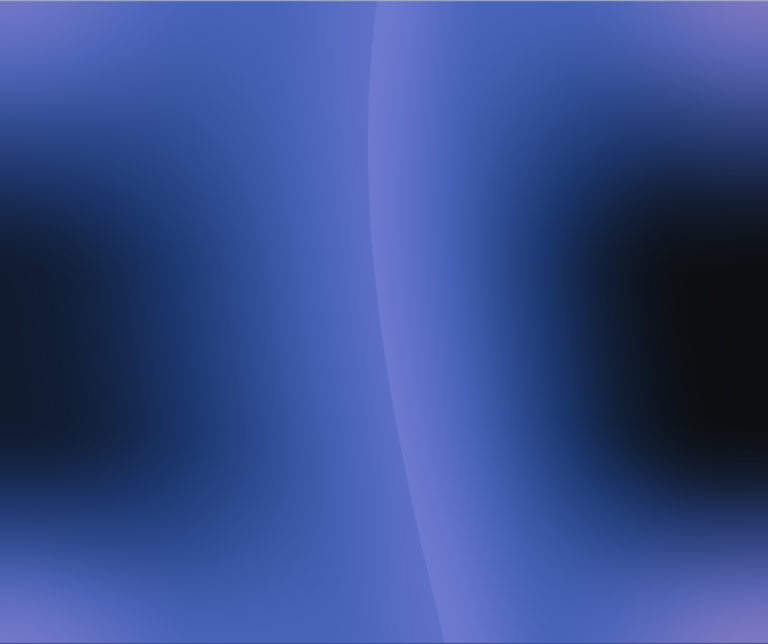
This background is drawn by a Shadertoy shader. Its source:

```glsl
// Draws a blue satin backdrop: a bright curved fold between two dark side hollows.

// Fold shape, in canvas fractions
const float FOLD_X = 0.479;
const float FOLD_APEX = 0.78;
const float FOLD_SOFTNESS = 0.0016;

// Tone runs from 0 (black) to 5 (periwinkle)
const float END_TONE = 4.0;
const float CORNER_LIFT = 1.05;
const float LEFT_CREST = 0.55;
const float RIGHT_CREST = 1.0;

// Height of the dark hollows: outer and inner limit of each fade
const vec2 TOP_FADE = vec2(1.06, 0.55);
const vec2 BOTTOM_FADE = vec2(-0.03, 0.36);

const vec3 PURPLE_TINT = vec3(0.08, 0.0, -0.04);
const vec3 TOP_RIM = vec3(0.66, 0.68, 0.78);
const vec3 BOTTOM_RIM = vec3(0.27, 0.31, 0.53);
const float RIM_HEIGHT = 0.0016;

const vec3 PALETTE[6] = vec3[6](
    vec3(0.045, 0.050, 0.050),
    vec3(0.065, 0.120, 0.215),
    vec3(0.105, 0.210, 0.420),
    vec3(0.180, 0.300, 0.575),
    vec3(0.285, 0.395, 0.730),
    vec3(0.425, 0.475, 0.810));

// Falls from 1 at "from" to 0 at "to", for from < to
float fall(float from, float to, float v) {
    return 1.0 - smoothstep(from, to, v);
}

float foldX(float y) {
    float h = y - FOLD_APEX;
    return FOLD_X + (0.165 + 0.085 * y) * h * h;
}

vec3 toneColor(float tone) {
    vec3 color = PALETTE[0];
    for (int i = 1; i < 6; i++) {
        color = mix(color, PALETTE[i], clamp(tone - float(i - 1), 0.0, 1.0));
    }
    return color;
}

void mainImage(out vec4 fragColor, in vec2 fragCoord) {
    vec2 uv = fragCoord / iResolution.xy;
    float offset = uv.x - foldX(uv.y);
    float dist = abs(offset);
    float rightSide = smoothstep(-FOLD_SOFTNESS, FOLD_SOFTNESS, offset);

    // Vertical weight of the hollows, and horizontal weight of the corners
    float hollow = fall(TOP_FADE.y, TOP_FADE.x, uv.y)
                 * smoothstep(BOTTOM_FADE.x, BOTTOM_FADE.y, uv.y);
    float corner = smoothstep(0.22, 0.5, abs(uv.x - 0.5));

    // Tone across the hollows, on each side of the fold
    float leftTone = 5.1 - 4.3 * smoothstep(-0.15, 0.5, dist);
    float rightTone = 5.2 - 4.8 * smoothstep(-0.06, 0.42, dist) - 0.7 * dist;
    float hollowTone = mix(leftTone, rightTone, rightSide);

    // Tone along the bright top and bottom
    float crest = mix(LEFT_CREST, RIGHT_CREST, rightSide);
    float endTone = END_TONE + crest * fall(0.0, 0.15, dist) + CORNER_LIFT * corner;

    vec3 color = toneColor(mix(endTone, hollowTone, hollow));
    color += PURPLE_TINT * corner * (1.0 - hollow) * mix(0.4, 1.0, rightSide);

    // Thin rims
    color = mix(color, TOP_RIM, fall(0.0, 2.0 * RIM_HEIGHT, 1.0 - uv.y));
    color = mix(color, BOTTOM_RIM, fall(0.0, 2.0 * RIM_HEIGHT, uv.y));

    fragColor = vec4(color, 1.0);
}
```
